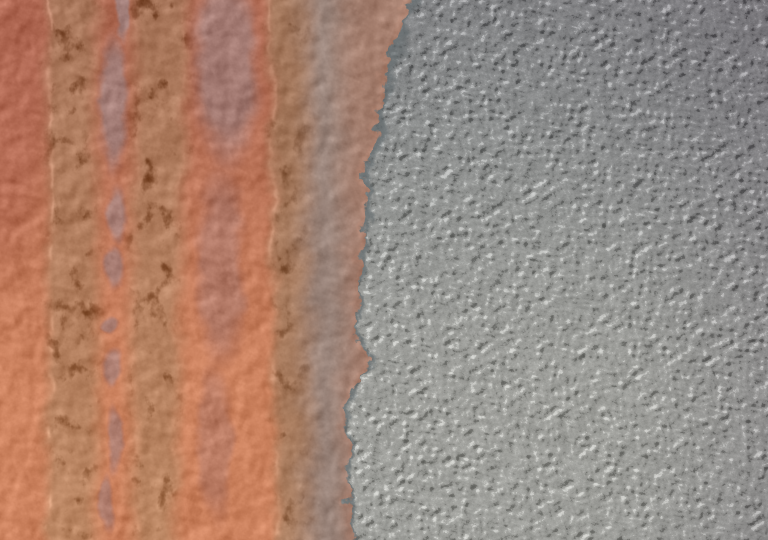
This texture is drawn by a Shadertoy shader. Its source:

```glsl
// Striped, weathered paint peeling away from grainy grey plaster.
// Soft stripe masks and worn ovals colour the paint; value noise bends
// every border, and differences of a noise height field light the relief.

float hash(vec2 cell) {
    vec3 h = fract(vec3(cell.xyx) * 0.1031);
    h += dot(h, h.yzx + 33.33);
    return fract((h.x + h.y) * h.z);
}

float noise(vec2 p) {
    vec2 i = floor(p), f = fract(p);
    f = f * f * (3.0 - 2.0 * f);
    return mix(mix(hash(i), hash(i + vec2(1, 0)), f.x),
               mix(hash(i + vec2(0, 1)), hash(i + vec2(1, 1)), f.x), f.y);
}

float fbm(vec2 p) {
    float sum = 0.0, amp = 0.5;
    for (int i = 0; i < 4; i++) {
        p = mat2(1.6, 1.2, -1.2, 1.6) * p + 7.3;
        sum += amp * noise(p * 0.5);
        amp *= 0.5;
    }
    return sum;
}

float bell(float x, float width) {
    return exp(-x * x / (width * width));
}

float band(float x, float left, float right, float soft) {
    return smoothstep(left - soft, left + soft, x)
         * (1.0 - smoothstep(right - soft, right + soft, x));
}

float oval(vec2 p, vec2 center, vec2 radius) {
    return 1.0 - smoothstep(0.6, 1.25, length((p - center) / radius));
}

// Horizontal place of the torn paint border; t runs downward.
float tornEdge(vec2 p) {
    float t = p.y;
    float x = 0.644 + 0.108 * exp(-3.2 * t);
    x += 0.032 * bell(t - 0.672, 0.036) - 0.018 * bell(t - 0.79, 0.040);
    x += 0.008 * bell(t - 0.04, 0.06) - 0.006 * bell(t - 0.13, 0.04);
    return x + 0.014 * (noise(vec2(t * 28.0, 3.0)) - 0.5)
             + 0.034 * (fbm(p * 52.0) - 0.47);
}

// Worn lavender patches along the narrow stripe: height, half height, half width.
float narrowWear(vec2 p) {
    vec3 patches[8] = vec3[8](
        vec3(0.01, 0.07, 0.014), vec3(0.19, 0.12, 0.024),
        vec3(0.39, 0.05, 0.019), vec3(0.487, 0.038, 0.019),
        vec3(0.605, 0.016, 0.016), vec3(0.685, 0.032, 0.019),
        vec3(0.81, 0.065, 0.015), vec3(0.93, 0.05, 0.013));
    float wear = 0.0;
    for (int i = 0; i < 8; i++) {
        vec3 s = patches[i];
        float x = 0.219 - 0.016 * s.x + 0.006 * cos(s.x * 16.0);
        wear = max(wear, oval(p, vec2(x, s.x), s.zy) * (1.0 - 0.4 * s.x));
    }
    return wear;
}

vec3 paint(vec2 p) {
    float t = p.y;
    vec2 q = p + 0.034 * (vec2(fbm(p * 17.0), fbm(p * 17.0 + 40.0)) - 0.47);
    float wideLeft = mix(0.352, 0.324, t), wideRight = mix(0.500, 0.514, t);

    // Orange stripes over tan, warmer and paler toward the bottom
    vec3 ochre = mix(vec3(0.65, 0.46, 0.35), vec3(0.73, 0.53, 0.39), t);
    vec3 orange = mix(vec3(0.69, 0.42, 0.33), vec3(0.80, 0.51, 0.37), smoothstep(0.0, 0.8, t));
    float stripes = band(q.x, -0.2, 0.088, 0.018);
    stripes = max(stripes, band(q.x, 0.180, 0.245, 0.024));
    stripes = max(stripes, band(q.x, wideLeft, wideRight, 0.022));
    vec3 col = mix(ochre, orange, 0.08 + 0.92 * stripes);
    col = mix(col, vec3(0.67, 0.37, 0.30), 0.4 * oval(p, vec2(0.0, 0.08), vec2(0.09, 0.4)));

    // Worn patches with redder rims
    float wear = narrowWear(q);
    float wide = oval(q, vec2(0.418, 0.12), vec2(0.060, 0.18));
    wide = max(wide, 0.55 * oval(q, vec2(0.410, 0.49), vec2(0.042, 0.18)));
    wide = max(wide, 0.40 * oval(q, vec2(0.400, 0.82), vec2(0.032, 0.14)));
    wear = max(wear, wide * 0.85);
    col = mix(col, vec3(0.72, 0.38, 0.27), wear * (1.0 - wear));
    col = mix(col, vec3(0.64, 0.50, 0.48), wear);

    // Brown fades to a grey strip, then a dusty pink margin
    col = mix(col, vec3(0.63, 0.47, 0.36), 0.6 * band(q.x, wideRight, 0.57, 0.016));
    col = mix(col, vec3(0.64, 0.49, 0.425), smoothstep(0.53, 0.65, q.x));
    col = mix(col, vec3(0.59, 0.52, 0.49), 0.85 * bell(q.x - 0.602, 0.040));

    // Pale broken ridges beside the stripes and blurred dark stains on the tan
    float ridge = bell(q.x - 0.095, 0.004) + 0.3 * bell(q.x - 0.250, 0.004)
                + 0.4 * bell(q.x - wideLeft + 0.008, 0.004) + 0.8 * bell(q.x - wideRight, 0.004);
    col += 0.09 * ridge * smoothstep(0.30, 0.75, noise(vec2(p.x * 20.0, t * 45.0)));
    float stains = smoothstep(0.54, 0.82, fbm(p * vec2(42.0, 34.0) + 11.0));
    col -= 0.20 * stains * (1.0 - 0.85 * stripes) * (1.0 - smoothstep(0.50, 0.62, p.x));
    return col + 0.09 * (fbm(p * 18.0) - 0.47);
}

void mainImage(out vec4 fragColor, in vec2 fragCoord) {
    vec2 p = fragCoord / iResolution.y;
    p.y = 1.0 - p.y;
    float toEdge = p.x - tornEdge(p);

    // Plaster: light lower middle, darker violet upper right
    vec3 plaster = mix(vec3(0.54, 0.55, 0.55), vec3(0.62, 0.622, 0.605), smoothstep(0.0, 0.8, p.y));
    float corner = smoothstep(0.30, 1.10, length((p - vec2(0.78, 0.80)) * vec2(1.0, 0.75)));
    plaster = mix(plaster, vec3(0.44, 0.425, 0.45), corner * 0.85);

    // Crumbly grain with sparse glints and pits
    vec2 grain = p * vec2(92.0, 104.0);
    float relief = fbm(grain) - fbm(grain + vec2(0.50, 0.55));
    plaster += 0.24 * relief + 0.10 * smoothstep(0.12, 0.35, relief)
             - 0.10 * smoothstep(0.12, 0.35, -relief);
    plaster += 0.08 * (fbm(p * 60.0 + 5.0) - 0.47);

    // Cast shadow under the lifted paint
    float reach = mix(0.022, 0.008, smoothstep(0.15, 0.6, p.y)) * (0.2 + 1.6 * noise(p * 30.0));
    float shadow = 1.0 - smoothstep(0.2 * reach, 1.3 * reach, toEdge);
    plaster = mix(plaster, vec3(0.38, 0.41, 0.42), 0.7 * shadow);

    // Paint film with gentle bumps and a thin bright lip
    vec3 film = paint(p);
    film += 0.18 * (fbm(p * 48.0) - fbm(p * 48.0 + vec2(0.38, 0.42)));
    film += vec3(0.025, 0.01, 0.005) * bell(toEdge + 0.005, 0.005);

    float aa = 1.0 / iResolution.y;
    vec3 col = mix(film, plaster, smoothstep(-aa, aa, toEdge));
    fragColor = vec4(clamp(col, 0.0, 1.0), 1.0);
}
```
